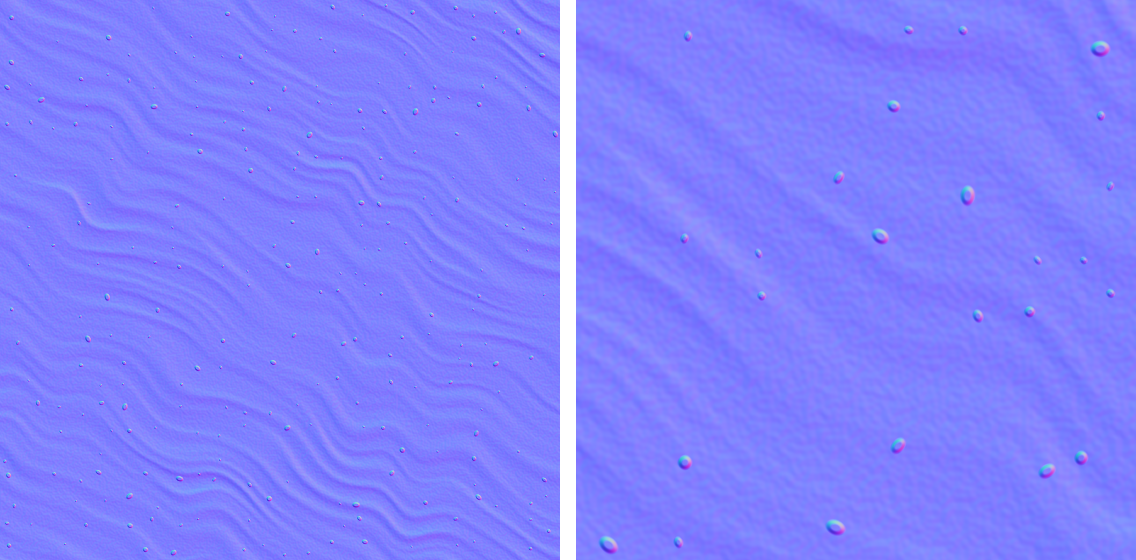
Left, the full canvas; right, a detail of the centre.
A Shadertoy shader for this texture map:

```glsl
// Tangent-space normal map of wind-rippled sand with scattered pebbles.
// A height field is summed from narrow crests in warped, stretched noise,
// fine grain and flat-topped stones; its differences give the normal.

const vec2 RIPPLE_DIR = vec2(0.885, -0.465);  // mean run of the crests
const float SAMPLE_STEP = 0.0009;             // half width of the slope filter
const float PEBBLE_CELLS = 24.0;
const float PEBBLE_SHARE = 0.45;

vec2 hash22(vec2 p) {
    vec3 q = fract(p.xyx * vec3(0.1031, 0.1030, 0.0973));
    q += dot(q, q.yzx + 33.33);
    return fract((q.xx + q.yz) * q.zy);
}

vec2 randomDirection(vec2 cell) {
    float angle = 6.28318 * hash22(cell + 57.0).x;
    return vec2(cos(angle), sin(angle));
}

// Gradient noise, roughly -0.7 to 0.7
float noise(vec2 p) {
    vec2 i = floor(p), f = p - i;
    vec2 u = f * f * f * (f * (f * 6.0 - 15.0) + 10.0);
    vec2 e = vec2(1.0, 0.0);
    float a = dot(randomDirection(i), f);
    float b = dot(randomDirection(i + e.xy), f - e.xy);
    float c = dot(randomDirection(i + e.yx), f - e.yx);
    float d = dot(randomDirection(i + e.xx), f - e.xx);
    return mix(mix(a, b, u.x), mix(c, d, u.x), u.y);
}

// Narrow bump along the zero lines of the noise, flat in between
float crest(vec2 p, float sharpness) {
    float n = noise(p);
    return exp(-sharpness * n * n);
}

// Coordinates along and across the ripples, bent into irregular steps
vec2 rippleSpace(vec2 p) {
    vec2 q = vec2(dot(p, RIPPLE_DIR), dot(p, vec2(-RIPPLE_DIR.y, RIPPLE_DIR.x)));
    float phase = 29.0 * q.x + 7.0 * noise(p * 2.8 + 11.0) + 6.0 * q.y;
    q.y += 0.0115 * sin(phase) + 0.040 * noise(p * 3.8 + 31.0);
    q.y += 0.009 * noise(p * 9.0 + 61.0);
    return q;
}

float rippleHeight(vec2 p) {
    vec2 q = rippleSpace(p);
    float broadMask = smoothstep(-0.4, 0.35, noise(p * 3.5 + 71.0));
    float fineMask = smoothstep(-0.3, 0.35, noise(p * 4.5 + 93.0));
    float h = 0.0016 * mix(0.35, 1.0, broadMask) * crest(q * vec2(2.0, 15.0) + 5.0, 42.0);
    h += 0.00115 * mix(0.3, 1.0, fineMask) * crest(q * vec2(2.6, 25.0) + 41.0, 26.0);
    h += 0.0012 * noise(q * vec2(3.4, 36.0) + 17.0);
    return h + 0.0004 * noise(p * 9.0 + 23.0);
}

float grainHeight(vec2 p) {
    return 0.00021 * noise(p * 230.0) + 0.00020 * noise(p * 120.0 + 7.0);
}

// One oval stone at most per grid cell, mostly small
float pebbleHeight(vec2 p) {
    vec2 cell = floor(p * PEBBLE_CELLS);
    vec2 pick = hash22(cell + 3.0);
    vec2 center = (cell + 0.18 + 0.64 * hash22(cell + 19.0)) / PEBBLE_CELLS;
    vec2 axis = randomDirection(cell + 131.0);
    vec2 d = p - center;
    d = vec2(dot(d, axis), dot(d, vec2(-axis.y, axis.x)));
    d.x /= 1.0 + 0.6 * hash22(cell + 47.0).y;
    float radius = mix(0.0018, 0.0050, pick.y * pick.y);
    float dome = 1.0 - smoothstep(0.45, 1.0, length(d) / radius);
    return step(pick.x, PEBBLE_SHARE) * 0.48 * radius * dome;
}

float height(vec2 p) {
    return rippleHeight(p) + grainHeight(p) + pebbleHeight(p);
}

// Central differences, green pointing up
vec3 surfaceNormal(vec2 p, float e) {
    float dx = height(p + vec2(e, 0.0)) - height(p - vec2(e, 0.0));
    float dy = height(p + vec2(0.0, e)) - height(p - vec2(0.0, e));
    return normalize(vec3(-dx, -dy, 2.0 * e));
}

void mainImage(out vec4 fragColor, in vec2 fragCoord) {
    vec2 p = fragCoord / min(iResolution.x, iResolution.y);
    vec3 normal = surfaceNormal(p, SAMPLE_STEP);
    fragColor = vec4(0.5 + 0.5 * normal, 1.0);
}
```
